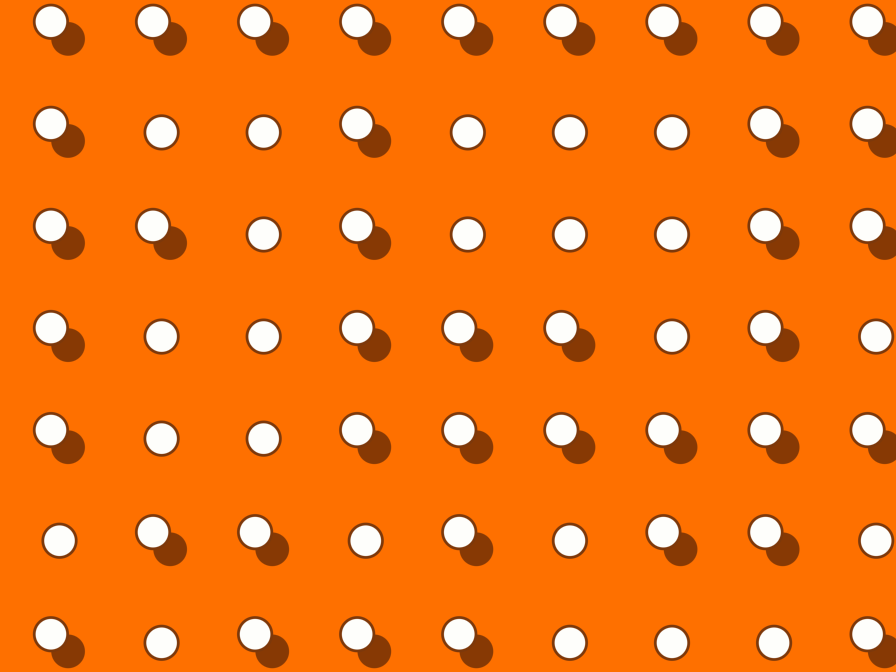
This pattern is drawn by a WebGL 2 fragment shader. Its source:

```glsl
#version 300 es
precision highp float;
// A grid of white, brown-rimmed buttons on orange. A hash per cell decides
// whether a button lies flat or is raised up-left over its round shadow.
// Each cell is drawn from disc distances, in units of the grid spacing.

uniform vec2 u_resolution;
out vec4 fragColor;

float hash(vec2 p) {
    return fract(sin(dot(p, vec2(127.1, 311.7))) * 43758.5453);
}

// Smooth coverage of a disc; blur is the half-width of its edge
float disc(vec2 p, float radius, float blur) {
    return 1.0 - smoothstep(-blur, blur, length(p) - radius);
}

void main() {
    // Grid coordinates, counted rightward and down from the top left
    float cellsPerHeight = 6.583;
    vec2 fromTop = vec2(gl_FragCoord.x, u_resolution.y - gl_FragCoord.y);
    vec2 grid = fromTop / u_resolution.y * cellsPerHeight + vec2(-0.083, 0.203);
    vec2 cell = floor(grid);
    vec2 local = fract(grid) - 0.5;
    float blur = 0.75 * cellsPerHeight / u_resolution.y;

    // Raised buttons and their shadows move apart along the diagonal
    float raised = step(hash(cell), 0.57);
    vec2 lift = vec2(0.084) * raised;

    vec3 orange = vec3(0.995, 0.44, 0.0);
    vec3 shadowBrown = vec3(0.53, 0.225, 0.015);
    vec3 rimBrown = vec3(0.49, 0.22, 0.04);
    vec3 white = vec3(0.995, 0.995, 0.985);

    // Shadow, then rim, then face
    vec3 color = mix(orange, shadowBrown, raised * disc(local - lift, 0.165, blur));
    color = mix(color, rimBrown, disc(local + lift, 0.177, blur));
    color = mix(color, white, disc(local + lift, 0.150, blur));

    fragColor = vec4(color, 1.0);
}
```
